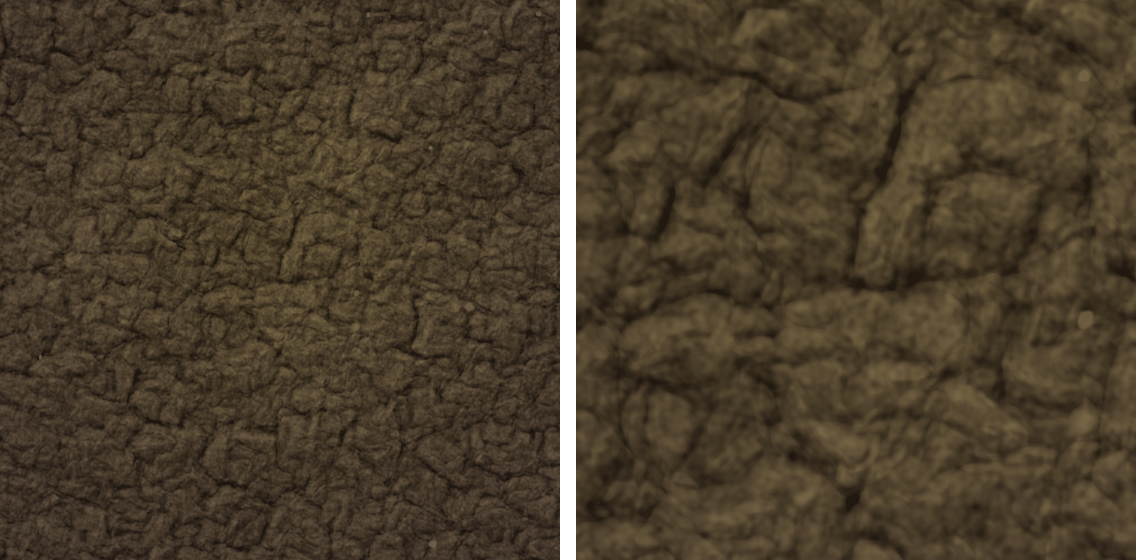
Left: the whole. Right: its middle third, enlarged.
This texture is drawn by a Shadertoy shader. Its source:

```glsl
// Dark crumbly garden soil: clods and crumbs of several sizes are summed into
// a height field, lit softly from above, darkened in the crevices, and then
// covered with fine grit, a few pale pebbles and a faint olive pool of light.

vec2 hash2(vec2 p) {
    vec3 q = fract(p.xyx * vec3(0.1031, 0.1030, 0.0973));
    q += dot(q, q.yzx + 33.33);
    return fract((q.xx + q.yz) * q.zy);
}

float cornerSlope(vec2 cell, vec2 offset) {
    return dot(hash2(cell) * 2.0 - 1.0, offset);
}

float gradientNoise(vec2 p) {
    vec2 i = floor(p), f = fract(p);
    vec2 u = f * f * f * (f * (f * 6.0 - 15.0) + 10.0);
    vec2 e = vec2(1.0, 0.0);
    float low = mix(cornerSlope(i, f), cornerSlope(i + e, f - e), u.x);
    float high = mix(cornerSlope(i + e.yx, f - e.yx), cornerSlope(i + 1.0, f - 1.0), u.x);
    return 1.6 * mix(low, high, u.y);
}

// Flat-topped lumps, one per cell, with random size, stretch and direction
float lumps(vec2 p, float seed) {
    vec2 cell = floor(p);
    float height = 0.0;
    for (int y = -1; y <= 1; y++) {
        for (int x = -1; x <= 1; x++) {
            vec2 id = cell + vec2(x, y);
            vec2 place = hash2(id + seed);
            vec2 shape = hash2(id + seed + 71.3);
            vec2 d = p - id - 0.2 - 0.6 * place;
            float angle = 6.2832 * shape.y;
            vec2 axis = vec2(cos(angle), sin(angle));
            d = vec2(dot(d, axis) * 0.8, dot(d, vec2(-axis.y, axis.x)) * 1.15);
            float radius = mix(0.22, 0.6, shape.x);
            float r = length(d) / radius;
            height = max(height, radius * (1.0 - r * r * r));
        }
    }
    return height;
}

float soilHeight(vec2 p) {
    // Ragged outlines from two sizes of warp
    p += 0.014 * vec2(gradientNoise(p * 17.0), gradientNoise(p * 17.0 + 40.0));
    p += 0.005 * vec2(gradientNoise(p * 52.0 + 9.0), gradientNoise(p * 52.0 + 80.0));
    float height = 0.02 * gradientNoise(p * 6.0);
    float scale = 8.0;
    for (int i = 0; i < 4; i++) {
        height += 0.6 * lumps(p * scale, 17.0 * float(i) + 5.0) / scale;
        p = mat2(0.8, 0.6, -0.6, 0.8) * p;
        scale *= 2.15;
    }
    return height;
}

// Sparse pale pebbles: coverage in x, brightness variation in y
vec2 pebbles(vec2 p) {
    vec2 id = floor(p * 10.0);
    vec2 place = hash2(id + 211.0);
    vec2 kind = hash2(id + 307.0);
    vec2 d = p - (id + 0.2 + 0.6 * place) / 10.0;
    d += 0.002 * gradientNoise(p * 120.0);
    float radius = mix(0.004, 0.010, kind.y);
    float cover = 1.0 - smoothstep(radius * 0.6, radius * 1.1, length(d));
    return vec2(cover * step(kind.x, 0.13), place.x);
}

void mainImage(out vec4 fragColor, in vec2 fragCoord) {
    vec2 p = fragCoord / iResolution.y;
    vec2 screen = fragCoord / iResolution.xy;

    // Light from above and slightly left
    float height = soilHeight(p);
    float slope = (height - soilHeight(p + vec2(-0.0015, 0.004))) / 0.0043;
    float light = slope / (1.0 + abs(slope));

    // Crevices lie below the mean of their surroundings
    float around = 0.0;
    for (int i = 0; i < 4; i++) {
        float angle = 1.5708 * float(i) + 0.6;
        around += 0.25 * soilHeight(p + 0.014 * vec2(cos(angle), sin(angle)));
    }
    float relief = height - around;
    float cavity = relief * (relief < 0.0 ? 24.0 : 14.0);

    float grit = 0.16 * gradientNoise(p * 95.0) + 0.17 * gradientNoise(p * 185.0 + 31.0);
    float patches = 0.10 * gradientNoise(p * 4.0 + 12.0);
    float tone = clamp(0.54 + 0.20 * light + cavity + grit + patches, 0.04, 1.0);

    // Soil colours from crevice to dry crumb
    vec3 crevice = vec2(0.105, 0.055).xxy * vec3(1.0, 0.74, 1.0);
    vec3 earth = vec3(0.265, 0.215, 0.160);
    vec3 dryCrumb = vec3(0.425, 0.360, 0.270);
    vec3 color = mix(crevice, earth, min(tone * 2.0, 1.0));
    color = mix(color, dryCrumb, max(tone * 2.0 - 1.0, 0.0));

    vec2 pebble = pebbles(p);
    color = mix(color, vec3(0.46, 0.39, 0.30) * (0.85 + 0.3 * pebble.y), 0.75 * pebble.x);

    // Olive glow near the middle, cooler and dimmer corners
    float glow = exp(-5.0 * dot(screen - vec2(0.52, 0.62), screen - vec2(0.52, 0.62)));
    color *= mix(vec3(0.90, 0.88, 0.93), vec3(1.12, 1.14, 1.00), glow);
    fragColor = vec4(color, 1.0);
}
```
